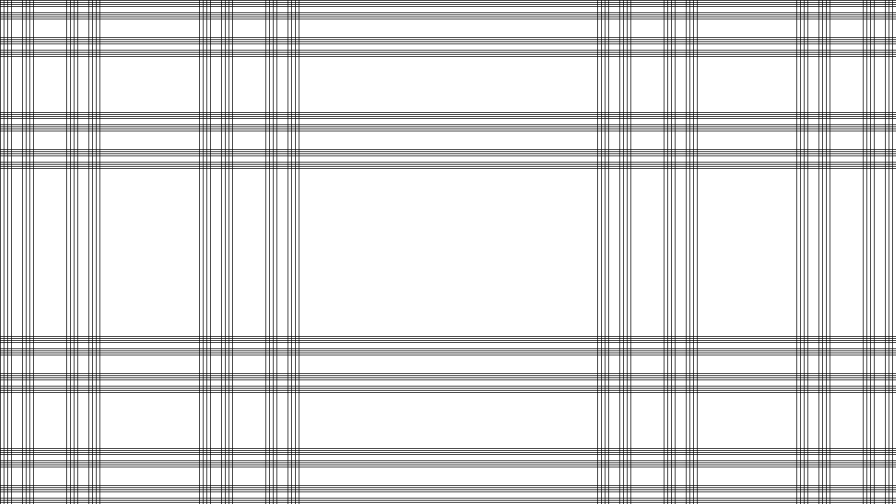
Reproduce this pattern procedurally as a WebGL 1 fragment shader.

```glsl
precision highp float;
// Cantor-set plaid: equal black hairlines on white at both ends of every Cantor interval.

uniform vec2 u_resolution;

const int LEVELS = 5;
const int INTERVALS = 32;
const float HAIRLINE = 1.0 / 720.0; // share of the canvas height
const vec3 PAPER = vec3(1.0);
const vec3 INK = vec3(0.0);

// Start of the numbered interval: its binary digits pick left or right thirds.
float intervalStart(float number) {
    float start = 0.0;
    float third = 1.0;
    for (int i = 0; i < LEVELS; i++) {
        third /= 3.0;
        start += 2.0 * third * mod(number, 2.0);
        number = floor(0.5 * number);
    }
    return start;
}

// Share of a filter window covered by a line that begins at lineStart.
float lineCoverage(float center, float window, float lineStart, float lineWidth) {
    float low = max(center - 0.5 * window, lineStart);
    float high = min(center + 0.5 * window, lineStart + lineWidth);
    return max(high - low, 0.0) / window;
}

// Lines at both ends of all intervals along one axis (0 to 1).
float cantorLines(float center, float window, float lineWidth) {
    float intervalLength = pow(1.0 / 3.0, float(LEVELS));
    float coverage = 0.0;
    for (int i = 0; i < INTERVALS; i++) {
        float start = intervalStart(float(i));
        coverage += lineCoverage(center, window, start, lineWidth);
        coverage += lineCoverage(center, window, start + intervalLength, lineWidth);
    }
    return min(coverage, 1.0);
}

// Union of two crossing sets of lines.
float crossLines(float across, float down) {
    return 1.0 - (1.0 - across) * (1.0 - down);
}

void main() {
    vec2 uv = gl_FragCoord.xy / u_resolution;
    vec2 pixelSize = 1.0 / u_resolution;
    float aspect = u_resolution.x / u_resolution.y;

    // Rows are laid from the top edge downward.
    float vertical = cantorLines(uv.x, pixelSize.x, HAIRLINE / aspect);
    float horizontal = cantorLines(1.0 - uv.y, pixelSize.y, HAIRLINE);

    vec3 color = mix(PAPER, INK, crossLines(vertical, horizontal));
    gl_FragColor = vec4(color, 1.0);
}
```
